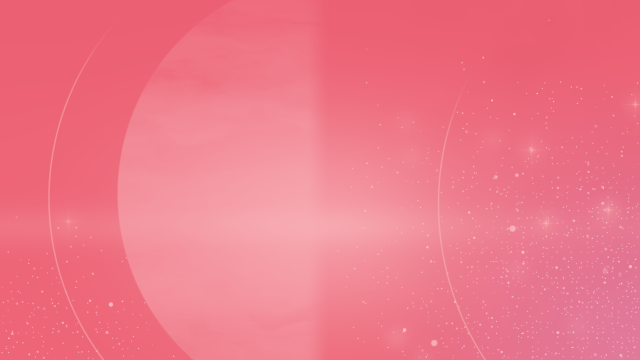
Reproduce this background procedurally as a Shadertoy shader.

```glsl
// Pink space scene: half of a banded planet, a band of light, thin orbit arcs and star dust.

float hash(vec2 p) {
    vec3 q = fract(p.xyx * vec3(0.1031, 0.1030, 0.0973));
    q += dot(q, q.yzx + 33.33);
    return fract((q.x + q.y) * q.z);
}

float noise(vec2 p) {
    vec2 i = floor(p), f = fract(p);
    f = f * f * (3.0 - 2.0 * f);
    return mix(mix(hash(i), hash(i + vec2(1, 0)), f.x),
               mix(hash(i + vec2(0, 1)), hash(i + vec2(1, 1)), f.x), f.y);
}

float fbm(vec2 p) {
    float sum = 0.0, amp = 0.5;
    for (int i = 0; i < 5; i++) {
        sum += amp * noise(p);
        p = mat2(1.6, 1.2, -1.2, 1.6) * p + 7.3;
        amp *= 0.5;
    }
    return sum;
}

float bell(float x, float width) {
    return exp(-x * x / (width * width));
}

// Thin circle outline
float ring(vec2 p, vec2 center, float radius, float px) {
    return 1.0 - smoothstep(0.0, 0.0012 + px, abs(length(p - center) - radius));
}

// Dust gathers at the lower right, with a little at the lower left
float dustDensity(vec2 p) {
    float right = smoothstep(0.85, 1.65, p.x) * smoothstep(0.88, 0.2, p.y);
    float left = smoothstep(0.6, 0.25, p.x) * smoothstep(0.42, 0.0, p.y);
    return right + 0.55 * left;
}

// One jittered star per grid cell
float stars(vec2 p, float cells, float amount, float px) {
    vec2 id = floor(p * cells), seed = id + cells * 3.7;
    vec2 pos = 0.25 + 0.5 * vec2(hash(seed + 11.0), hash(seed + 29.0));
    float size = hash(seed + 47.0);
    float radius = mix(0.0008, 0.0045, pow(size, 7.0) * 30.0 / cells);
    float d = length(fract(p * cells) - pos) / cells;
    float shown = step(hash(seed), amount * dustDensity((id + 0.5) / cells));
    float dot1 = 1.0 - smoothstep(radius - px * 0.5, radius + px, d);
    return shown * dot1 * mix(0.25, 0.85, hash(seed + 71.0));
}

void mainImage(out vec4 fragColor, in vec2 fragCoord) {
    float px = 1.0 / iResolution.y;
    vec2 p = fragCoord * px;
    p.x += 0.5 * (16.0 / 9.0 - iResolution.x * px);
    vec3 light = vec3(0.97, 0.68, 0.71);

    // Sky, violet corner and hazy clouds
    vec3 col = mix(vec3(0.93, 0.395, 0.465), vec3(0.925, 0.375, 0.45), smoothstep(0.5, 1.0, p.y));
    float corner = smoothstep(0.9, 1.85, p.x) * smoothstep(0.95, 0.0, p.y);
    col = mix(col, vec3(0.87, 0.48, 0.62), 0.9 * corner);
    col += 0.035 * (fbm(p * 3.5) - 0.5) * smoothstep(0.9, 1.4, p.x);

    // Wide glow and horizontal light band
    float glow = bell(p.x - 0.89, 0.42) * bell(p.y - 0.38, 0.29);
    float band = bell(p.y - 0.37, 0.055) * mix(0.2, 0.1, smoothstep(0.9, 1.7, p.x));
    col = mix(col, light, 0.72 * glow + band);

    // Planet disc, fading out along its vertical middle
    float d = length(p - vec2(0.9375, 0.462)) - 0.611;
    float disc = 1.0 - smoothstep(-px, px, d);
    float planet = disc * (1.0 - smoothstep(0.845, 0.92, p.x));
    float lit = mix(0.13, 0.5, smoothstep(1.0, 0.5, p.y)) * mix(0.7, 1.0, smoothstep(0.0, 0.25, p.y));

    // Cloud bands bent by turbulence, with a curling storm belt
    float warp = fbm(p * vec2(4.0, 8.0));
    float tilt = 0.22 * bell(p.y - 0.28, 0.12) * (p.x - 0.33) * (0.9 - p.x);
    float streaks = fbm(vec2(p.x * 2.5, (p.y - tilt * 2.0) * 19.0) + 2.6 * warp);
    float curls = fbm(p * vec2(9.0, 20.0) + 5.0 * warp);
    float belt = bell(p.y - 0.765 + 0.09 * (p.x - 0.6), 0.035) * smoothstep(0.93, 0.6, p.x);
    float south = bell(p.y - 0.1, 0.07);
    lit += 0.24 * (streaks - 0.48) - belt * (0.05 + 0.4 * abs(curls - 0.45));
    lit -= south * 0.35 * max(curls - 0.42, 0.0);
    col = mix(col, light, planet * max(lit, 0.0));

    // Orbit arcs
    float leftArc = ring(p, vec2(0.877, 0.449), 0.741, px) * smoothstep(0.97, 0.7, p.y) * step(p.x, 0.5);
    float rightArc = ring(p, vec2(2.005, 0.433), 0.787, px) * smoothstep(0.82, 0.55, p.y);
    col = mix(col, vec3(0.98, 0.73, 0.72), 0.5 * (leftArc + rightArc) * (1.0 - disc * step(p.x, 0.9)));

    // Star dust in layers from fine to coarse
    float dust = 0.0;
    for (int i = 0; i < 4; i++) {
        float cells = 72.0 / pow(1.6, float(i));
        dust += stars(p + 0.37 * float(i), cells, 0.0, px);
        dust += stars(p, cells, 0.42, px);
    }
    col = mix(col, vec3(0.98, 0.77, 0.81), min(dust, 0.85) * (1.0 - planet));

    // Soft flares with crossed rays: xy place, z strength
    vec3 flares[5] = vec3[5](vec3(1.477, 0.583, 0.8), vec3(1.69, 0.417, 0.8),
        vec3(1.517, 0.38, 0.9), vec3(0.19, 0.385, 0.5), vec3(1.765, 0.71, 0.7));
    for (int i = 0; i < 5; i++) {
        vec2 q = abs(p - flares[i].xy);
        float rays = exp(-q.x * 60.0 - q.y * 600.0) + exp(-q.y * 60.0 - q.x * 600.0);
        float halo = 0.22 * bell(length(q), 0.035) + 0.35 * bell(length(q), 0.008);
        col = mix(col, vec3(0.98, 0.7, 0.7), min(flares[i].z * (0.5 * rays + halo), 1.0));
    }

    // Large faint out-of-focus spots and a few bright discs
    for (int i = 0; i < 9; i++) {
        float n = float(i);
        vec2 spot = vec2(1.05 + 0.7 * hash(vec2(n, 5.0)), 0.75 * hash(vec2(n, 9.0)));
        col = mix(col, light, 0.13 * bell(length(p - spot), 0.03));
    }
    float bright = min(length(p - vec2(1.424, 0.365)), length(p - vec2(1.206, 0.047)));
    col = mix(col, vec3(0.98, 0.75, 0.78), 0.75 * smoothstep(0.011, 0.006, bright));

    fragColor = vec4(col, 1.0);
}
```
